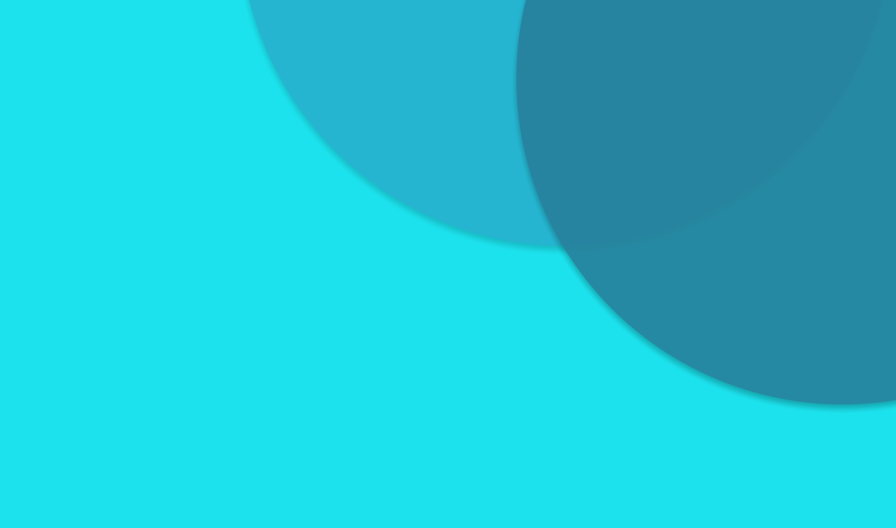
Write a Shadertoy shader that draws this background.

```glsl
// Two overlapping translucent teal discs with soft drop shadows on a flat cyan field.

// Signed distance to a disc edge, negative inside
float discDistance(vec2 p, vec2 center, float radius) {
    return length(p - center) - radius;
}

// Lays a translucent disc over the base, with a blurred shadow outside it
vec3 layDisc(vec3 base, vec2 p, vec2 center, vec4 tint, float shadowStrength) {
    const float radius = 0.618;
    float pixel = 1.0 / iResolution.y;
    float edge = discDistance(p, center, radius);
    float inside = 1.0 - smoothstep(-0.75 * pixel, 0.75 * pixel, edge);

    // The shadow falls slightly below the disc
    float shadowEdge = discDistance(p, center - vec2(0.0, 0.008), radius);
    float shadow = shadowStrength * (1.0 - smoothstep(-0.011, 0.011, shadowEdge));

    vec3 shaded = base * (1.0 - shadow);
    vec3 filled = mix(base, tint.rgb, tint.a);
    return mix(shaded, filled, inside);
}

void mainImage(out vec4 fragColor, in vec2 fragCoord) {
    // Canvas heights, origin at the lower left
    vec2 p = fragCoord / iResolution.y;

    vec3 color = vec3(0.110, 0.886, 0.929);

    // Pale disc at the top, then the dark disc at the right
    color = layDisc(color, p, vec2(1.071, 1.152), vec4(0.145, 0.710, 0.816, 1.0), 0.17);
    color = layDisc(color, p, vec2(1.596, 0.852), vec4(0.155, 0.494, 0.604, 0.89), 0.26);

    fragColor = vec4(color, 1.0);
}
```
